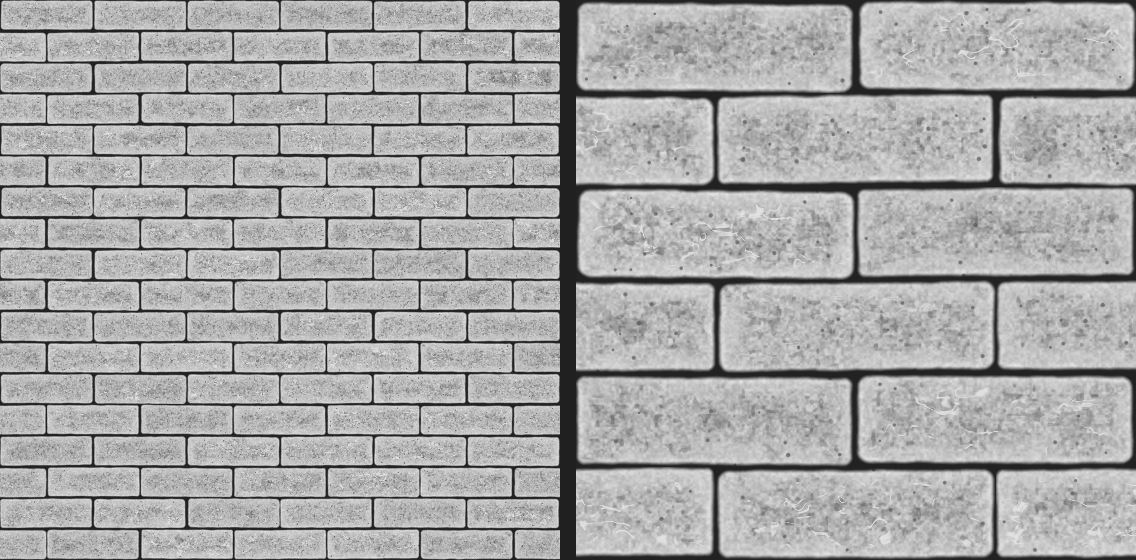
Left, the full canvas; right, a detail of the centre.
A WebGL 2 fragment shader for this texture map:

```glsl
#version 300 es
precision highp float;

uniform vec2 u_resolution;
out vec4 fragColor;

// Layout: lengths below are in units of one row height
const float COLUMNS = 6.0;
const float ROWS = 18.0;
const vec2 BRICK_SIZE = vec2(3.0, 1.0);
const vec2 JOINT_HALF = vec2(0.031, 0.038);
const float CORNER_RADIUS = 0.095;
const float EDGE_SOFTNESS = 0.026;
const float EDGE_WOBBLE = 0.030;
const vec2 PLACE_JITTER = vec2(0.040, 0.026);
const float TILT = 0.010;

// Tones
const vec3 MORTAR = vec3(0.135);
const vec3 BRICK_RIM = vec3(0.775);
const vec3 BRICK_CORE = vec3(0.725);
const vec3 VEIN = vec3(0.89);
const vec3 PIT = vec3(0.36);

// Wear
const float GRAIN_FREQUENCY = 24.0;
const float GRAIN_RIM = 0.15;
const float GRAIN_CORE = 0.27;
const float SPECKLE_DEPTH = 0.12;
const float SMUDGE_DEPTH = 0.11;
const float TONE_VARIATION = 0.03;
const float RIM_LIGHT = 0.05;
const float PIT_FREQUENCY = 7.0;
const float PIT_SHARE = 0.07;

float hash(vec2 cell, float seed) {
    uvec2 k = uvec2(ivec2(cell));
    uint h = k.x * 1597334677u ^ k.y * 3812015801u ^ uint(seed) * 2798796415u;
    h = (h ^ (h >> 16)) * 2146121005u;
    h = (h ^ (h >> 15)) * 2221713035u;
    return float((h ^ (h >> 16)) >> 8) / 16777216.0;
}

float noise(vec2 p, float seed) {
    vec2 cell = floor(p);
    vec2 f = fract(p);
    f = f * f * (3.0 - 2.0 * f);
    float low = mix(hash(cell, seed), hash(cell + vec2(1, 0), seed), f.x);
    float high = mix(hash(cell + vec2(0, 1), seed), hash(cell + vec2(1, 1), seed), f.x);
    return mix(low, high, f.y);
}

float fbm(vec2 p, float seed) {
    float sum = 0.0;
    float weight = 0.5;
    for (int i = 0; i < 4; i++) {
        sum += weight * noise(p, seed + float(i));
        p = mat2(1.62, 1.22, -1.22, 1.62) * p + 7.1;
        weight *= 0.5;
    }
    return sum / 0.9375;
}

float roundedBox(vec2 p, vec2 halfSize, float radius) {
    vec2 q = abs(p) - halfSize + radius;
    return length(max(q, 0.0)) + min(max(q.x, q.y), 0.0) - radius;
}

// Small round holes, at most one per cell
float pits(vec2 p, float seed) {
    vec2 cell = floor(p);
    vec2 center = 0.25 + 0.5 * vec2(hash(cell, seed), hash(cell, seed + 1.0));
    float radius = mix(0.12, 0.24, hash(cell, seed + 2.0));
    float hole = 1.0 - smoothstep(0.4 * radius, radius, length(fract(p) - center));
    return hole * step(hash(cell, seed + 3.0), PIT_SHARE);
}

// Face of one brick: p is brick-local, depth is the distance inside its edge
vec3 brickFace(vec2 p, float depth, vec2 id, float seed) {
    float smudgeAmount = mix(0.3, 1.0, hash(id, 5.0));
    float veinAmount = smoothstep(0.1, 0.7, hash(id, 6.0));

    // Worn core with a ragged outline
    float patches = fbm(p * vec2(3.0, 5.0), seed);
    float core = smoothstep(0.05, 0.25, depth + 0.45 * (patches - 0.5));
    vec3 color = mix(BRICK_RIM, BRICK_CORE, core);
    color += TONE_VARIATION * (hash(id, 7.0) - 0.5);

    // Dark ragged smudges along the middle
    vec2 ragged = vec2(noise(p * 9.0, seed + 15.0), noise(p * 9.0, seed + 16.0)) - 0.5;
    float smudge = fbm(p * vec2(4.0, 8.0) + ragged + 3.7, seed + 10.0);
    smudge = smoothstep(0.50, 0.62, smudge) * smoothstep(0.12, 0.36, depth);
    color -= SMUDGE_DEPTH * smudge * smudgeAmount;

    // Stony grain, with dark speckles in the core
    float grain = noise(p * GRAIN_FREQUENCY, seed + 20.0) * 0.5
                + noise(p * GRAIN_FREQUENCY * 1.7 + 0.37, seed + 21.0) * 0.5 - 0.5;
    color += grain * mix(GRAIN_RIM, GRAIN_CORE, core);
    float speckle = smoothstep(0.66, 0.85, noise(p * GRAIN_FREQUENCY * 0.8, seed + 22.0));
    color -= SPECKLE_DEPTH * speckle * mix(0.15, 1.0, core);

    // Thin pale cracks, broken up and mostly level
    vec2 warp = vec2(noise(p * 7.0, seed + 30.0), noise(p * 8.0, seed + 31.0)) - 0.5;
    float ridge = abs(fbm(p * vec2(1.8, 4.5) + warp * 0.6, seed + 32.0) - 0.5);
    float vein = 1.0 - smoothstep(0.006, 0.036, ridge);
    vein *= smoothstep(0.36, 0.60, noise(p * vec2(4.0, 6.0), seed + 36.0));
    vein *= smoothstep(0.20, 0.55, noise(p * 15.0, seed + 37.0));
    color = mix(color, VEIN, 0.9 * vein * veinAmount * smoothstep(0.05, 0.15, depth));

    color = mix(color, PIT, 0.75 * pits(p * PIT_FREQUENCY, seed + 40.0));

    // Thin lit rim
    float rim = smoothstep(0.015, 0.035, depth) * (1.0 - smoothstep(0.035, 0.08, depth));
    return color + RIM_LIGHT * rim * noise(p * 4.0, seed + 39.0) * 1.5;
}

void main() {
    // Running bond: every other row is shifted by half a brick
    vec2 grid = gl_FragCoord.xy / u_resolution * vec2(COLUMNS, ROWS);
    float row = floor(grid.y);
    grid.x += 0.5 * mod(row + 1.0, 2.0);
    vec2 id = vec2(mod(floor(grid.x), COLUMNS), row);
    float seed = 50.0 * (id.x + COLUMNS * id.y) + 100.0;

    // Uneven placing of each brick
    vec2 p = (fract(grid) - 0.5) * BRICK_SIZE;
    p += PLACE_JITTER * (vec2(hash(id, 1.0), hash(id, 2.0)) - 0.5);
    p.y += p.x * TILT * (hash(id, 3.0) - 0.5) * 2.0;

    float radius = CORNER_RADIUS * mix(0.6, 1.4, hash(id, 4.0));
    float dist = roundedBox(p, 0.5 * BRICK_SIZE - JOINT_HALF, radius);
    dist += EDGE_WOBBLE * (fbm(p * 4.0, seed + 45.0) - 0.5);

    float softness = max(EDGE_SOFTNESS, 0.7 * ROWS / u_resolution.y);
    float coverage = 1.0 - smoothstep(-softness, softness, dist);
    vec3 color = mix(MORTAR, brickFace(p, -dist, id, seed), coverage);
    fragColor = vec4(clamp(color, 0.0, 1.0), 1.0);
}
```
